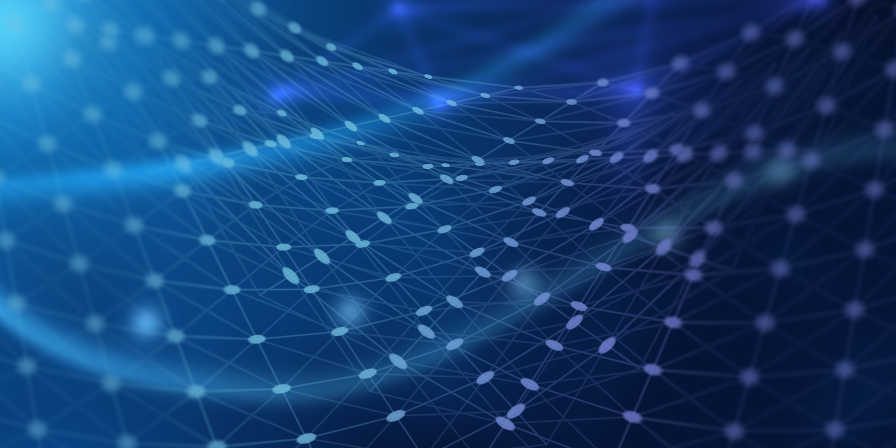
A Shadertoy shader for this background:

```glsl
#define NAVY vec3(0.02, 0.075, 0.21)
#define DEEP_BLUE vec3(0.035, 0.25, 0.50)
#define CYAN vec3(0.30, 0.72, 0.92)
#define VIOLET vec3(0.20, 0.22, 0.62)
#define NODE_SIZE vec2(0.018, 0.0085)
#define NODE_ALPHA 0.75
#define LINE_WIDTH 0.0012
#define LINE_ALPHA 0.30
#define FOCUS vec2(0.98, 0.35)

vec2 hashGradient(vec2 cell) {
    vec2 h = vec2(dot(cell, vec2(127.1, 311.7)), dot(cell, vec2(269.5, 183.3)));
    return 2.0 * fract(sin(h) * 43758.5) - 1.0;
}

float gradientNoise(vec2 p) {
    vec2 i = floor(p), f = fract(p), u = f * f * (3.0 - 2.0 * f);
    vec2 e = vec2(0.0, 1.0);
    float low = mix(dot(hashGradient(i), f), dot(hashGradient(i + e.yx), f - e.yx), u.x);
    float high = mix(dot(hashGradient(i + e), f - e), dot(hashGradient(i + 1.0), f - 1.0), u.x);
    return mix(low, high, u.y);
}

float segmentDistance(vec2 p, vec2 a, vec2 b) {
    vec2 ab = b - a;
    return length(p - a - ab * clamp(dot(p - a, ab) / dot(ab, ab), 0.0, 1.0));
}

float glow(float d, float radius) {
    return exp(-d * d / (radius * radius));
}

// Two bent sheets: g.x runs along a row, g.y down a straight column
vec2 sheetPoint(int sheet, vec2 g) {
    float i = g.x;
    if (sheet == 0) {
        vec2 row = vec2(0.013, 0.4635) + i * (vec2(0.1615, -0.0573)
            + i * (vec2(0.0023, 0.0049) + i * vec2(0.0, 0.00065)));
        return row + g.y * (vec2(0.0234, -0.1406) + i * (vec2(0.013, 0.0052) + i * vec2(-0.0008, 0.0016)));
    }
    vec2 row = vec2(1.93, 0.443) + i * (vec2(-0.185, -0.0547)
        + i * (vec2(-0.0031, 0.0115) + i * vec2(0.0, 0.0008)));
    return row + g.y * (vec2(-0.0221, -0.1341) + i * (vec2(-0.013, 0.0117) + i * vec2(0.0007, 0.0013)));
}

// Blurred violet web behind the sheets
float distantWeb(vec2 p) {
    vec2 hubs[6] = vec2[6](vec2(0.62, 0.79), vec2(0.89, 0.98), vec2(0.98, 0.77),
                           vec2(1.42, 0.80), vec2(1.46, 1.03), vec2(1.83, 1.0));
    float web = 0.0;
    for (int a = 0; a < 6; a++) {
        web += 0.45 * glow(length(p - hubs[a]), 0.045);
        for (int b = a + 1; b < 6; b++)
            web += 0.20 * glow(segmentDistance(p, hubs[a], hubs[b]), 0.018);
    }
    web += 0.35 * glow(length((p - vec2(1.40, 0.68)) * vec2(1.0, 0.4)), 0.05);
    return web + 0.35 * glow(length((p - vec2(1.42, 0.82)) * vec2(0.8, 1.0)), 0.14);
}

vec3 background(vec2 p) {
    float clouds = gradientNoise(p * 3.0 + 4.0) + 0.5 * gradientNoise(p * 6.5);
    float blue = 1.0 - smoothstep(0.1, 1.75, p.x + 0.25 * (0.5 - p.y));
    blue += 0.40 * glow(length((p - vec2(0.97, 0.48)) * vec2(0.8, 1.0)), 0.27);
    blue -= 0.30 * glow(length((p - vec2(0.85, -0.05)) * vec2(0.6, 1.0)), 0.22);
    vec3 color = mix(NAVY, DEEP_BLUE, clamp(blue + 0.25 * clouds, 0.0, 1.15));
    color = mix(color, NAVY * 0.7, 0.6 * smoothstep(1.55, 2.0, p.x) * smoothstep(0.6, 1.0, p.y));

    // Light from the upper left corner
    vec2 corner = (p - vec2(0.0, 0.95)) * vec2(0.9, 1.0);
    color += vec3(0.04, 0.26, 0.30) * glow(length(corner), 0.48);
    color += vec3(0.25, 0.30, 0.18) * glow(length(corner), 0.15);
    color += VIOLET * 0.55 * distantWeb(p);

    // Sweeping arcs
    float upper = p.y - (0.583 + 0.09 * p.x + 0.12 * p.x * p.x * p.x);
    float lower = p.y - (0.105 + 0.56 * smoothstep(0.6, 2.0, p.x) + 0.2 * exp(-4.0 * p.x));
    float upperSlope = length(vec2(1.0, 0.09 + 0.36 * p.x * p.x));
    color += vec3(0.06, 0.25, 0.30) * (0.45 + 0.5 * glow(p.x - 0.45, 0.35))
        * glow(upper / upperSlope, upper > 0.0 ? 0.025 : 0.04);
    color += vec3(0.14, 0.29, 0.30) * (0.35 + 0.65 * exp(-p.x * 1.6))
        * glow(lower, lower < 0.0 ? 0.028 : 0.045);

    // Soft orbs along a curve
    for (int n = 0; n < 5; n++) {
        float k = float(n);
        vec2 center = vec2(0.326 + k * (0.49 - 0.034 * k), 0.279 + k * (0.005 + 0.02 * k));
        color += vec3(0.27, 0.36, 0.36) * (1.0 - 0.12 * k) * glow(length(p - center), 0.035);
    }
    return color;
}

// Returns node and line coverage
vec2 network(vec2 p, float pixel) {
    float blur = smoothstep(0.35, 0.75, length((p - FOCUS) * vec2(1.0, 0.75)));
    float width = LINE_WIDTH + pixel + 0.008 * blur;
    float softness = mix(0.6 * pixel / NODE_SIZE.y, 0.8, blur);
    vec2 cover = vec2(0.0);
    for (int sheet = 0; sheet < 2; sheet++)
    for (int i = -1; i < 9; i++)
    for (int j = -6; j < 5; j++) {
        vec2 g = vec2(i, j), node = sheetPoint(sheet, g), offset = p - node;
        if (dot(offset, offset) > 0.16) continue;
        vec2 along = sheetPoint(sheet, g + vec2(1, 0)), down = sheetPoint(sheet, g + vec2(0, 1));
        vec2 across = sheetPoint(sheet, g + 1.0);
        float d = min(segmentDistance(p, node, along), segmentDistance(p, node, down));
        float diagonal = min(segmentDistance(p, node, across), segmentDistance(p, along, down));
        float line = max(1.0 - smoothstep(0.0, width, d), 0.6 - 0.6 * smoothstep(0.0, width, diagonal));
        cover.y = max(cover.y, line * (1.0 - 0.75 * blur));

        vec2 axis = normalize(along - node);
        vec2 local = vec2(dot(offset, axis), dot(offset, vec2(-axis.y, axis.x)));
        vec2 size = mix(NODE_SIZE * (1.0 + 0.08 * g.y), vec2(0.019, 0.018), blur);
        float disc = 1.0 - smoothstep(1.0 - softness, 1.0 + softness, length(local / size));
        cover.x = max(cover.x, disc * (1.0 - 0.45 * blur));
    }
    return cover;
}

void mainImage(out vec4 fragColor, in vec2 fragCoord) {
    vec2 p = fragCoord / iResolution.y;
    p.x *= 2.0 * iResolution.y / iResolution.x;
    vec3 color = background(p);
    vec2 cover = network(p, 1.0 / iResolution.y);
    vec3 tint = mix(vec3(0.45, 0.76, 0.88), vec3(0.48, 0.52, 0.86), smoothstep(0.7, 1.5, p.x - 0.4 * (p.y - 0.4)));
    color = mix(color, tint, LINE_ALPHA * cover.y);
    color = mix(color, tint, NODE_ALPHA * cover.x);
    fragColor = vec4(clamp(color, 0.0, 1.0), 1.0);
}
```
